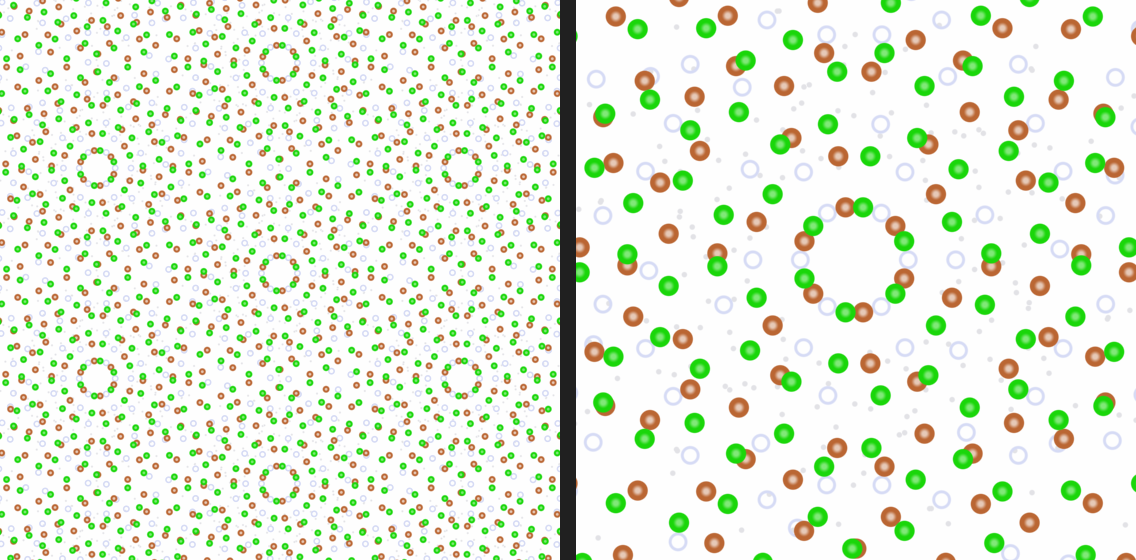
Left, the full canvas; right, a detail of the centre.
A Shadertoy shader for this pattern:

```glsl
// Hexagonal crystal lattice: sixfold rosettes of green, copper and pale ringed atoms on white.
#define SPACING 0.3757
#define CENTRE vec2(0.499, 0.512)
#define ATOM_RADIUS 0.0060
#define PALE_RADIUS 0.0055
#define DOT_RADIUS 0.0016
#define DOT_COUNT 30
#define PAPER vec3(0.995)
#define GREEN vec3(0.10, 0.84, 0.04)
#define COPPER vec3(0.73, 0.40, 0.20)
#define PALE vec3(0.84, 0.86, 0.96)

const float SECTOR = 1.04719755;  // one sixth of a turn
const float ROOT3_HALF = 0.8660254;

// Orbits: radius in lattice spacings, angle in degrees within a sector.
// Each green orbit has a copper mirror image.
const vec2 PAIRED[14] = vec2[14](
    vec2(0.0843, 20.5), vec2(0.1660, 21.2), vec2(0.2172, 2.7),
    vec2(0.2970, 8.0), vec2(0.2993, 35.2), vec2(0.3311, 21.7),
    vec2(0.3596, 58.6), vec2(0.3616, 45.6), vec2(0.4113, 21.9),
    vec2(0.4356, 2.6), vec2(0.4367, 40.5), vec2(0.4575, 29.6),
    vec2(0.5005, 56.3), vec2(0.5014, 13.2));
const vec2 GREEN_ONLY = vec2(0.2188, 41.0);
const vec2 PALE_ORBITS[11] = vec2[11](
    vec2(0.0855, 0.0), vec2(0.1606, 0.0), vec2(0.2188, 19.0),
    vec2(0.3260, 3.0), vec2(0.3593, 23.0), vec2(0.3593, 37.0),
    vec2(0.4044, 10.0), vec2(0.4044, 50.0), vec2(0.4344, 18.0),
    vec2(0.4991, 25.0), vec2(0.5269, 58.0));

// Integer hash to the range 0..1
float hash(uint n) {
    n = n * 747796405u + 2891336453u;
    n = ((n >> ((n >> 28u) + 4u)) ^ n) * 277803737u;
    n = (n >> 22u) ^ n;
    return float(n >> 8u) / 16777216.0;
}

// Distance from a polar point to the nearest of six rotated copies of an orbit
float orbitDistance(vec2 polar, vec2 orbit) {
    float turn = mod(polar.y - radians(orbit.y) + 0.5 * SECTOR, SECTOR) - 0.5 * SECTOR;
    return length(polar.x * vec2(cos(turn), sin(turn)) - vec2(orbit.x, 0.0));
}

vec2 mirrored(vec2 orbit) {
    return vec2(orbit.x, -orbit.y);
}

// Coloured atom with a strong rim and a lighter core
vec3 drawAtom(vec3 base, vec3 rim, float core, float d, float blur) {
    float r = ATOM_RADIUS;
    vec3 body = mix(mix(rim, PAPER, core), rim, smoothstep(0.15 * r, 0.65 * r, d));
    return mix(base, body, 1.0 - smoothstep(r - blur, r + blur, d));
}

void mainImage(out vec4 fragColor, in vec2 fragCoord) {
    vec2 p = (fragCoord / iResolution.y - CENTRE) / SPACING;
    float blur = 0.9 / iResolution.y;

    // Lattice coordinates, one axis upright and one at sixty degrees to it
    float column = p.x / ROOT3_HALF;
    vec2 cell = floor(vec2(column, p.y - 0.5 * column));

    // Nearest atom of each kind around the four surrounding rosettes
    float green = 1e3, copper = 1e3, pale = 1e3, speck = 1e3;
    for (int corner = 0; corner < 4; corner++) {
        vec2 node = cell + vec2(corner & 1, corner >> 1);
        vec2 q = p - vec2(ROOT3_HALF * node.x, node.y + 0.5 * node.x);
        vec2 polar = vec2(length(q), atan(q.y, q.x + 1e-6));

        green = min(green, orbitDistance(polar, GREEN_ONLY));
        for (int i = 0; i < 14; i++) {
            green = min(green, orbitDistance(polar, PAIRED[i]));
            copper = min(copper, orbitDistance(polar, mirrored(PAIRED[i])));
        }
        for (int i = 0; i < 11; i++)
            pale = min(pale, orbitDistance(polar, PALE_ORBITS[i]));
        for (int i = 0; i < DOT_COUNT; i++) {
            float radius = 0.5 * sqrt(mix(0.06, 1.0, hash(uint(2 * i))));
            float angle = 60.0 * hash(uint(2 * i + 1));
            speck = min(speck, orbitDistance(polar, vec2(radius, angle)));
        }
    }

    // Back to front: specks, pale rings, copper, green
    vec3 color = PAPER;
    float dotMask = 1.0 - smoothstep(DOT_RADIUS - blur, DOT_RADIUS + blur, speck * SPACING);
    color = mix(color, vec3(0.86, 0.86, 0.88), 0.8 * dotMask);

    float ring = abs(pale * SPACING - PALE_RADIUS + 0.0008);
    color = mix(color, PALE, 1.0 - smoothstep(0.0003, 0.0009 + blur, ring));

    color = drawAtom(color, COPPER, 0.65, copper * SPACING, blur);
    color = drawAtom(color, GREEN, 0.45, green * SPACING, blur);

    fragColor = vec4(color, 1.0);
}
```
